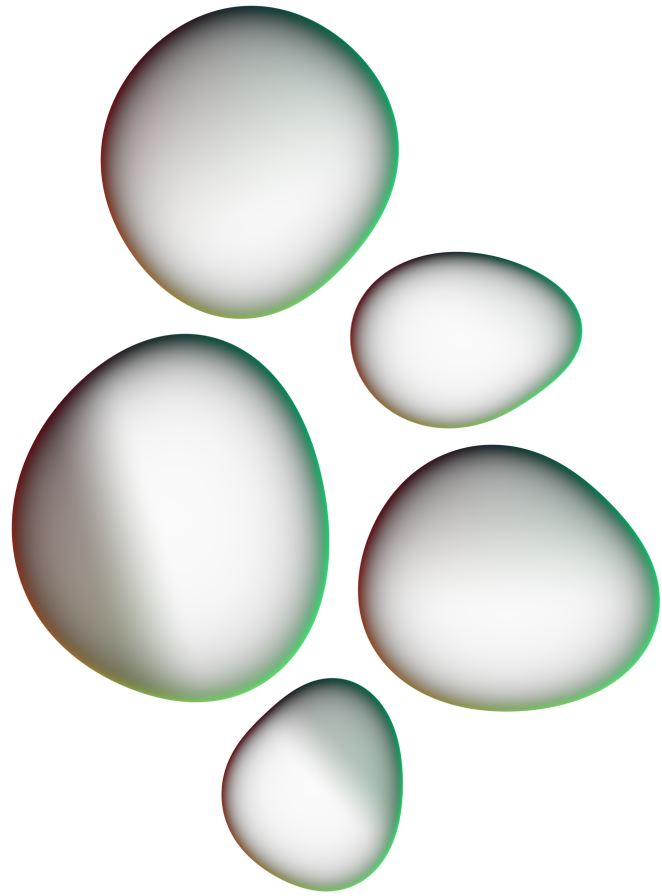
Write a WebGL 1 fragment shader that draws this background.

```glsl
precision highp float;

uniform vec2 u_resolution;

// Layout, in units of the canvas height
const float CANVAS_MID = 0.369;
const vec3 PAPER = vec3(1.0);

// Rim colour: a base that shifts with the direction the edge faces
const vec3 RIM_BASE = vec3(0.30, 0.47, 0.27);
const vec3 RIM_EAST = vec3(-0.20, 0.35, 0.18);
const vec3 RIM_NORTH = vec3(-0.22, -0.25, -0.06);
const float RIM_WIDTH = 0.048;

// Body shading
const float CORE_LIGHT = 0.98;
const float EDGE_LIGHT = 0.36;
const float EDGE_NORTH = -0.16;
const float EDGE_WIDTH = 0.15;
const float SHADOW_LIGHT = 0.42;
const float SHADOW_TINT = 0.4;

// Outlines: sin2, cos3, sin3 and cos4 amplitudes
const vec4 OUTLINE_TOP = vec4(0.0225, 0.008, 0.0145, 0.013);
const vec4 OUTLINE_SMALL = vec4(0.0305, 0.034, 0.020, 0.007);
const vec4 OUTLINE_LARGE = vec4(-0.0085, -0.032, -0.022, -0.0025);
const vec4 OUTLINE_RIGHT = vec4(-0.033, 0.018, -0.036, 0.0);
const vec4 OUTLINE_LOW = vec4(0.033, -0.055, -0.014, 0.0);

// Inner shadows: direction, start, width and strength
const vec4 SHADOW_TOP = vec4(2.0, -0.5, 1.4, 0.45);
const vec4 SHADOW_SMALL = vec4(0.9, 0.0, 0.9, 0.12);
const vec4 SHADOW_LARGE = vec4(3.47, 0.05, 0.55, 0.65);
const vec4 SHADOW_RIGHT = vec4(1.57, -0.3, 1.0, 0.35);
const vec4 SHADOW_LOW = vec4(0.8, 0.0, 0.55, 0.40);

// Unit circle bent by low harmonics that leave its four axis points fixed
float outlineRadius(float a, vec4 k) {
  return 1.0 + k.x * sin(2.0 * a)
    + k.y * (cos(3.0 * a) - cos(a))
    + k.z * (sin(3.0 * a) + sin(a))
    - k.w * (1.0 - cos(4.0 * a));
}

vec3 bubbleColor(vec2 facing, vec2 q, float depth, vec4 shadow) {
  vec3 rim = clamp(RIM_BASE + RIM_EAST * facing.x + RIM_NORTH * facing.y, 0.0, 1.0);

  // Soft shadow crossing the body
  float along = dot(q, vec2(cos(shadow.x), sin(shadow.x)));
  float shade = shadow.w * smoothstep(shadow.y, shadow.y + shadow.z, along);
  vec3 body = mix(vec3(CORE_LIGHT), mix(vec3(SHADOW_LIGHT), rim, SHADOW_TINT), shade);

  // Grey falloff towards the edge, then the thin coloured rim
  float edgeLight = EDGE_LIGHT + EDGE_NORTH * facing.y;
  body *= mix(1.0, edgeLight, exp(-depth / EDGE_WIDTH));
  return mix(body, rim, exp(-depth / RIM_WIDTH));
}

void addBubble(inout vec3 color, vec2 p, vec2 center, vec2 halfSize,
               vec4 outline, vec4 shadow) {
  vec2 q = (p - center) / halfSize;
  float len = max(length(q), 1e-4);
  float radius = outlineRadius(atan(q.y, q.x + 1e-6), outline);
  float pixel = 1.0 / u_resolution.y;
  float inside = (radius - len) * min(halfSize.x, halfSize.y);
  float coverage = smoothstep(-0.7 * pixel, 0.7 * pixel, inside);
  float depth = max(1.0 - len / radius, 0.0);
  vec2 facing = q / max(len, radius);
  color = mix(color, bubbleColor(facing, q, depth, shadow), coverage);
}

void main() {
  vec2 p = (gl_FragCoord.xy - vec2(0.5 * u_resolution.x, 0.0)) / u_resolution.y;
  p.x += CANVAS_MID;

  vec3 color = PAPER;
  addBubble(color, p, vec2(0.278, 0.819), vec2(0.166, 0.1745), OUTLINE_TOP, SHADOW_TOP);
  addBubble(color, p, vec2(0.5195, 0.621), vec2(0.129, 0.0977), OUTLINE_SMALL, SHADOW_SMALL);
  addBubble(color, p, vec2(0.1895, 0.4225), vec2(0.1764, 0.2038), OUTLINE_LARGE, SHADOW_LARGE);
  addBubble(color, p, vec2(0.5664, 0.3542), vec2(0.1667, 0.1484), OUTLINE_RIGHT, SHADOW_RIGHT);
  addBubble(color, p, vec2(0.3483, 0.123), vec2(0.101, 0.1165), OUTLINE_LOW, SHADOW_LOW);
  gl_FragColor = vec4(color, 1.0);
}
```
